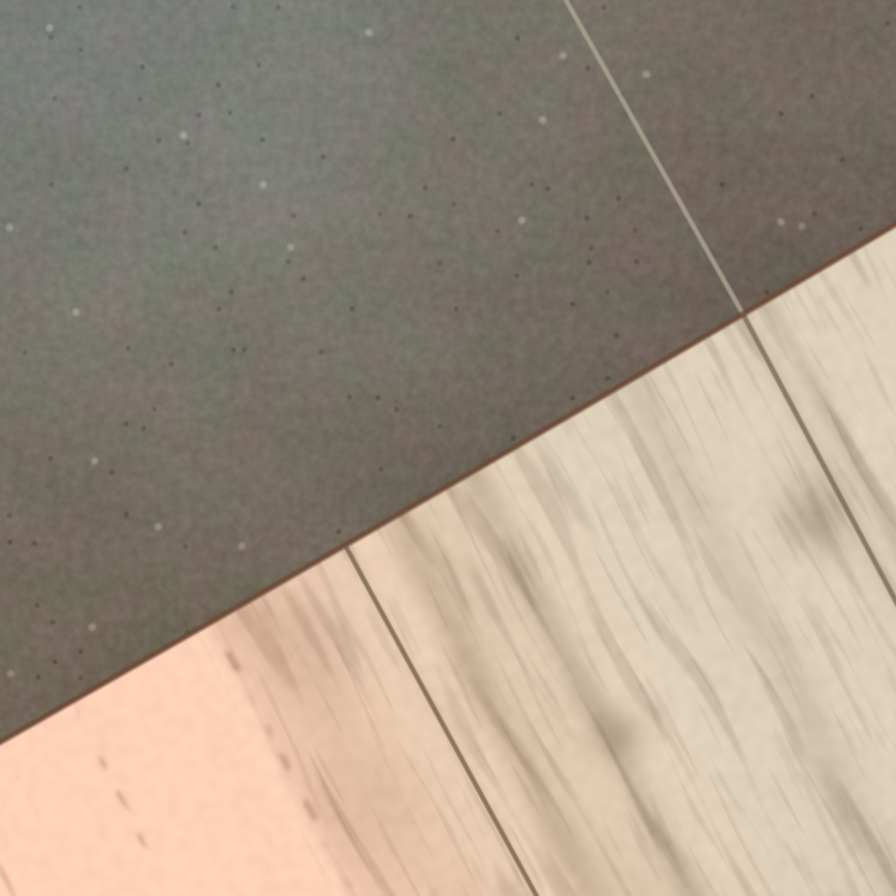
This texture is drawn by a WebGL 1 fragment shader. Its source:

```glsl
precision highp float;
// Dark stone tile meeting pale wood-grain planks along a diagonal seam.
uniform vec2 u_resolution;

const vec2 GRAIN_DIR = vec2(0.47, -0.883);
const vec2 ACROSS_DIR = vec2(0.883, 0.47);

float hash(vec2 p) {
  vec3 q = fract(vec3(p.xyx) * 0.1031);
  q += dot(q, q.yzx + 33.33);
  return fract((q.x + q.y) * q.z);
}

vec2 gradient(vec2 cell) {
  float angle = 6.28318 * hash(cell);
  return vec2(cos(angle), sin(angle));
}

// Gradient noise, roughly -0.7 to 0.7
float noise(vec2 p) {
  vec2 i = floor(p);
  vec2 f = fract(p);
  vec2 w = f * f * f * (f * (f * 6.0 - 15.0) + 10.0);
  vec2 e = vec2(1.0, 0.0);
  float low = mix(dot(gradient(i), f), dot(gradient(i + e), f - e), w.x);
  float high = mix(dot(gradient(i + e.yx), f - e.yx), dot(gradient(i + 1.0), f - 1.0), w.x);
  return mix(low, high, w.y);
}

float fbm(vec2 p) {
  float sum = 0.0;
  float amp = 0.5;
  for (int i = 0; i < 4; i++) {
    sum += amp * noise(p);
    p = p * 2.03 + 17.3;
    amp *= 0.55;
  }
  return sum;
}

float segmentDistance(vec2 p, vec2 a, vec2 b) {
  vec2 d = b - a;
  return length(p - a - d * clamp(dot(p - a, d) / dot(d, d), 0.0, 1.0));
}

float lineMask(float dist, float halfWidth, float soft) {
  return 1.0 - smoothstep(halfWidth - soft, halfWidth + soft, dist);
}

float bell(float x, float center, float width) {
  float d = (x - center) / width;
  return exp(-d * d);
}

// Soft round flecks, one per occupied grid cell
float flecks(vec2 p, float cells, float density, float seed) {
  vec2 g = p * cells;
  vec2 id = floor(g) + seed;
  vec2 center = 0.3 + 0.4 * vec2(hash(id + 3.1), hash(id + 7.7));
  float present = step(1.0 - density, hash(id));
  return present * (1.0 - smoothstep(0.05, 0.28, length(fract(g) - center)));
}

vec3 stoneColor(vec2 p, float seam) {
  vec3 left = mix(vec3(0.455, 0.415, 0.36), vec3(0.475, 0.485, 0.465), smoothstep(0.25, 1.0, p.y));
  vec3 right = mix(vec3(0.43, 0.385, 0.345), vec3(0.45, 0.415, 0.365), smoothstep(0.6, 1.0, p.y));
  vec3 col = mix(left, right, smoothstep(0.15, 0.9, p.x));
  col += vec3(0.018, 0.02, 0.018) * bell(length(p - vec2(0.38, 0.82)), 0.0, 0.3);
  col -= 0.02 * exp(-max(seam, 0.0) * 14.0);
  // Cloudy mottling and fine grit
  col += 0.045 * fbm(p * vec2(5.0, 9.0));
  col += vec3(0.03, -0.012, 0.01) * noise(p * 19.0 + 4.0);
  col += 0.035 * noise(p * 75.0) + 0.025 * noise(p * 150.0);
  col += 0.13 * flecks(p, 42.0, 0.02, 5.0);
  col -= 0.08 * flecks(p, 60.0, 0.05, 91.0);
  return col;
}

vec3 woodColor(vec2 p) {
  float s = dot(p, ACROSS_DIR);
  float t = dot(p, GRAIN_DIR);
  s += 0.008 * noise(vec2(t * 4.0, s * 3.0));
  vec3 col = mix(vec3(1.0, 0.825, 0.725), vec3(0.925, 0.825, 0.725), smoothstep(0.25, 0.6, s));
  col = mix(col, vec3(0.875, 0.815, 0.73), smoothstep(0.55, 0.85, s));
  col -= vec3(0.045, 0.045, 0.05) * smoothstep(0.25, 0.75, t) * smoothstep(0.45, 0.7, s);

  // Broad stained bands running with the grain
  float worn = 0.8 + 0.7 * noise(vec2(s * 9.0, t * 7.0));
  float stain = 0.6 * smoothstep(0.335, 0.365, s) * (1.0 - smoothstep(0.43, 0.54, s));
  stain += 0.95 * bell(s, 0.585, 0.021) + 0.85 * bell(s, 0.684, 0.018);
  stain += 0.35 * bell(s, 0.63, 0.04) + 0.45 * bell(s, 0.89, 0.022);
  stain += 0.7 * bell(s, 1.069, 0.01);
  col -= vec3(0.15, 0.145, 0.14) * stain * worn;
  col -= 0.12 * bell(length(p - vec2(0.91, 0.425)), 0.0, 0.04);
  col -= 0.1 * bell(length(p - vec2(0.69, 0.18)), 0.0, 0.03);
  col -= 0.1 * bell(s, 0.873, 0.012) * bell(t, 0.355, 0.06);

  // Thin broken streaks, faint on the cleanest plank
  float veins = smoothstep(0.12, 0.42, noise(vec2(s * 48.0, t * 5.0)));
  veins += 0.6 * smoothstep(0.12, 0.45, noise(vec2(s * 110.0, t * 9.0) + 31.0));
  col -= vec3(0.075, 0.075, 0.07) * veins * mix(0.1, 1.0, smoothstep(0.3, 0.38, s));
  float dashes = smoothstep(-0.1, 0.35, noise(vec2(s * 20.0, t * 32.0)));
  col -= 0.13 * dashes * (bell(s, 0.17, 0.004) + bell(s, 0.014, 0.004) + bell(s, 0.352, 0.005));
  return col + 0.025 * noise(p * 65.0) + 0.02 * fbm(p * 14.0);
}

void main() {
  vec2 p = gl_FragCoord.xy / u_resolution;
  float soft = max(0.0018, 0.75 / min(u_resolution.x, u_resolution.y));
  float seam = (p.y - 0.1706 - 0.578 * p.x + 0.012 * p.x * (1.0 - p.x)) * 0.866;
  vec2 corner = vec2(0.83, 0.648);

  // Stone with its pale grout line
  vec3 stone = stoneColor(p, seam);
  float grout = lineMask(segmentDistance(p, vec2(0.63, 1.003), corner), 0.0026, soft);
  stone = mix(stone, vec3(0.67, 0.64, 0.56), 0.85 * grout);

  // Planks with dark joints
  vec3 wood = woodColor(p);
  float leftJoint = segmentDistance(p, vec2(0.387, 0.388), vec2(0.601, -0.004));
  float rightJoint = segmentDistance(p, corner, vec2(1.002, 0.325));
  wood -= 0.07 * exp(-min(leftJoint, rightJoint) * 110.0);
  wood = mix(wood, vec3(0.46, 0.38, 0.3), 0.8 * lineMask(leftJoint, 0.0026, soft));
  wood = mix(wood, vec3(0.48, 0.41, 0.34), 0.8 * lineMask(rightJoint, 0.0028, soft));

  // Brown shadow along the seam
  vec3 col = mix(wood, stone, smoothstep(-soft, soft, seam));
  float rim = lineMask(abs(seam - 0.001), 0.0032, soft * 1.4);
  col = mix(col, vec3(0.41, 0.28, 0.2), 0.8 * rim);
  gl_FragColor = vec4(clamp(col, 0.0, 1.0), 1.0);
}
```
